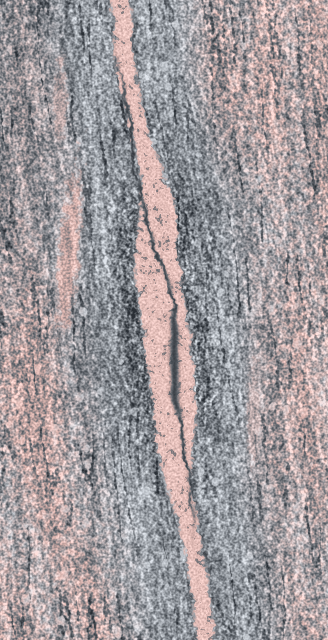
Give the GLSL for this texture, as a Shadertoy shader.

```glsl
// Grey foliated gneiss cut by a swelling pink granite vein with a dark crack.

const vec3 COOL_TINT = vec3(-0.018, 0.002, 0.028);   // offset from neutral grey
const vec3 WARM_TINT = vec3(0.120, -0.026, -0.048);
const float ROCK_TONE = 0.605;
const float VEIN_TONE = 0.79;
const float LEAN = 0.10;             // foliation tilt from the vertical
const float VEIN_FOOT = 0.323;       // vein position at the bottom
const float VEIN_SLOPE = 0.133;
const float VEIN_THIN = 0.014;       // half widths
const float VEIN_SWELL = 0.022;
const float CRACK_WIDTH = 0.0030;
const float SPOT_CELL = 0.032;
const float SPOT_SHARE = 0.24;
const mat2 TURN = mat2(0.8, 0.6, -0.6, 0.8);   // hides the noise lattice

vec2 hash2(vec2 p) {
    vec3 q = fract(p.xyx * vec3(0.1031, 0.1030, 0.0973));
    q += dot(q, q.yzx + 33.33);
    return fract((q.xx + q.yz) * q.zy);
}

float cornerSlope(vec2 cell, vec2 offset) {
    float a = 6.2832 * hash2(cell).x;
    return dot(vec2(cos(a), sin(a)), offset);
}

// Gradient noise, roughly -1 to 1
float gnoise(vec2 p) {
    vec2 i = floor(p), f = p - i, e = vec2(1.0, 0.0);
    vec2 w = f * f * f * (f * (f * 6.0 - 15.0) + 10.0);
    float low = mix(cornerSlope(i, f), cornerSlope(i + e, f - e), w.x);
    float high = mix(cornerSlope(i + e.yx, f - e.yx), cornerSlope(i + 1.0, f - 1.0), w.x);
    return 2.0 * mix(low, high, w.y);
}

float bell(float x, float width) {
    x /= width;
    return exp(-x * x);
}

// Sideways bend of the vein around its straight course
float veinBend(float y) {
    return 0.014 * bell(y - 0.70, 0.075) - 0.012 * bell(y - 0.26, 0.08) - 0.008 * bell(y - 0.9, 0.07);
}

// Course of the crack: left rim, across the swelling, then down the right rim
float crackCourse(float y) {
    return 0.273 - 0.30 * clamp(y - 0.52, 0.0, 0.17) - 0.18 * max(y - 0.69, 0.0)
        + 0.20 * clamp(0.375 - y, 0.0, 0.08) + 0.10 * max(0.295 - y, 0.0);
}

// Soft elongated patch, 1 inside
float lens(vec2 p, vec2 centre, vec2 radii, float lean, float rough) {
    vec2 q = p - centre;
    q.x -= lean * q.y;
    return 1.0 - smoothstep(0.55, 1.25, length(q / radii) + rough);
}

// Sparse rounded feldspar grains
float spots(vec2 p) {
    vec2 q = p * vec2(1.0, 0.8) / SPOT_CELL, cell = floor(q);
    float mask = 0.0;
    for (int j = -1; j <= 1; j++)
    for (int i = -1; i <= 1; i++) {
        vec2 c = cell + vec2(i, j), pick = hash2(c + 71.0);
        float radius = mix(0.08, 0.2, pick.y);
        float d = length(q - c - hash2(c + 19.0));
        mask = max(mask, step(pick.x, SPOT_SHARE) * (1.0 - smoothstep(radius - 0.04, radius + 0.04, d)));
    }
    return mask;
}

void mainImage(out vec4 fragColor, in vec2 fragCoord) {
    vec2 p = fragCoord / iResolution.y, r = TURN * p;
    float y = p.y;

    // Isotropic noise layers, fine to coarse
    float grain = gnoise(r * 290.0 + 7.0);
    float crumb = gnoise(r.yx * 185.0 + 90.0);
    float blot = gnoise(r * 97.0 + 31.0);
    float ragged = gnoise(r * 42.0 + 60.0);

    // Vein outline
    float bend = veinBend(y);
    float side = p.x - (VEIN_FOOT - VEIN_SLOPE * y + bend);
    float halfWidth = VEIN_THIN + VEIN_SWELL * exp(-pow(abs(y - 0.48) / 0.22, 4.0));
    float edge = abs(side) - halfWidth + 0.003 * (ragged + blot + crumb) + 0.0015 * grain;
    float vein = 1.0 - smoothstep(-0.003, 0.003, edge);

    // Foliation wraps around the vein
    float u = p.x + LEAN * y - bend * exp(-15.0 * max(edge, 0.0))
        + 0.004 * gnoise(p * vec2(14.0, 6.0)) + 0.0015 * ragged;
    float band = gnoise(vec2(u * 38.0, y * 3.5));
    float streak = gnoise(vec2(u * 105.0, y * 20.0) + 13.0);
    float fleck = gnoise(vec2(u * 190.0, y * 85.0) + 47.0);

    // Thin broken mica seams follow the zero lines of a stretched noise
    float line = abs(gnoise(vec2(u * 36.0, y * 4.0) + 5.0)) + 0.06 * (crumb + fleck);
    float seam = (1.0 - smoothstep(0.03, 0.15, line)) * smoothstep(-0.25, 0.3, gnoise(vec2(u * 22.0, y * 9.0) + 77.0));

    // Dark biotite selvage beside the swollen part
    float selvage = bell(max(edge, 0.0), 0.034) * smoothstep(0.25, 0.4, y) * (1.0 - smoothstep(0.65, 0.78, y));
    float tone = 0.08 * band + 0.10 * streak + 0.14 * fleck + 0.13 * grain + 0.12 * crumb + 0.06 * blot;
    tone = ROCK_TONE + (1.0 + 0.4 * selvage) * tone;
    tone -= 0.20 * seam + 0.12 * selvage + 0.12 * bell(edge, 0.007);

    // Warm feldspar away from the vein, muted at the upper left
    float upperLeft = step(side, 0.0) * smoothstep(0.35, 0.8, y);
    float far = smoothstep(0.06, 0.16, edge);
    float warm = far * (0.66 + 0.4 * gnoise(vec2(u * 16.0, y * 4.0) + 3.0) + 0.3 * blot + 0.2 * crumb);
    warm *= 1.0 - 0.4 * upperLeft;
    tone += far * (0.04 - 0.08 * upperLeft);

    // Pink lenses lying in the foliation
    float rough = 0.25 * ragged + 0.25 * blot + 0.2 * crumb;
    float pink = lens(p, vec2(0.107, 0.60), vec2(0.018, 0.14), 0.1, rough);
    pink = max(pink, 0.7 * lens(p, vec2(0.094, 0.84), vec2(0.012, 0.075), 0.0, rough));
    pink = max(pink, 0.6 * lens(p, vec2(0.397, 0.35), vec2(0.012, 0.10), -0.02, rough));
    warm = max(warm, pink);
    tone = mix(tone, 0.72 + 0.12 * (grain + streak), 0.75 * pink);

    float spot = spots(p + 0.002 * vec2(blot, ragged)) * (1.0 - 0.6 * selvage);
    tone = mix(tone, 0.80 + 0.07 * grain, 0.85 * spot);

    // Vein filling with clustered dark specks
    float cluster = 0.55 * crumb + 0.4 * blot + 0.35 * ragged + 0.3 * grain + 0.12 * bell(y - 0.6, 0.12);
    float filling = VEIN_TONE + 0.09 * grain + 0.06 * crumb - 0.36 * smoothstep(0.28, 0.8, cluster);
    tone = mix(tone, filling, vein);
    warm = mix(warm, 1.0, vein);

    // Crack, jagged and thin but wide and blurred in the middle
    float blur = smoothstep(0.33, 0.38, y) * (1.0 - smoothstep(0.48, 0.53, y));
    float jag = 0.005 * gnoise(vec2(y * 32.0, 3.5)) + 0.0016 * (blot + crumb);
    float offset = p.x - crackCourse(y) + (1.0 - 0.8 * blur) * jag;
    float reach = smoothstep(0.12, 0.27, y) * (1.0 - smoothstep(0.82, 0.95, y));
    reach *= 1.0 - (1.0 - blur) * 0.5 * smoothstep(0.0, 0.6, ragged);
    float crack = reach * bell(offset, CRACK_WIDTH * (1.0 + blur + 0.3 * ragged));
    tone = mix(tone, 0.18 + 0.04 * grain, 0.92 * crack);

    // Lift the shadows; pale minerals carry the tint, dark ones stay slate
    tone = clamp(max(tone, mix(0.40, tone, 0.75)), 0.18, 0.90);
    float tint = clamp(warm, 0.0, 1.0) * smoothstep(0.36, 0.76, tone);
    fragColor = vec4(clamp(tone + mix(COOL_TINT, WARM_TINT, tint), 0.0, 1.0), 1.0);
}
```
